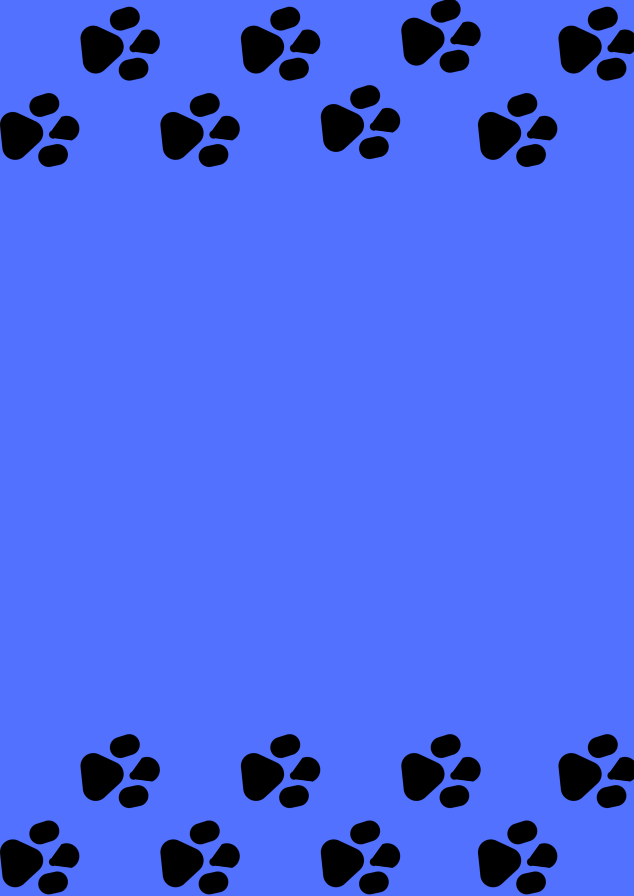
Write a WebGL 1 fragment shader that draws this pattern.

```glsl
precision highp float;

uniform vec2 u_resolution;

// Lengths are in sheet units: the canvas is SHEET_HEIGHT tall, y points up.
const float SHEET_HEIGHT = 768.0;
const vec3 BACKGROUND = vec3(0.322, 0.443, 1.0);
const vec3 PAW_COLOR = vec3(0.0);

const vec2 FIRST_PAW = vec2(18.0, 28.5);  // pad centre of the lowest left paw
const float COLUMN_STEP = 137.5;
const vec2 ROW_SHIFT = vec2(69.0, 74.0);  // upper row of a band against the lower
const float BAND_STEP = 623.5;            // lower band to upper band
const float LAST_COLUMN_PULL = 2.8;
const float THIRD_COLUMN_LIFT = 6.8;      // upper band only

// Paw parts, relative to the pad centre
const vec2 PAD_TOP = vec2(-7.0, 9.0);
const vec2 PAD_BOTTOM = vec2(-5.0, -10.0);
const vec2 PAD_RIGHT = vec2(8.0, 2.0);
const float PAD_ROUNDING = 11.0;
const vec2 UPPER_TOE = vec2(20.0, 26.0);
const vec2 UPPER_TOE_AXIS = vec2(3.8, 1.2);
const vec2 LOWER_TOE = vec2(27.5, -17.3);
const vec2 LOWER_TOE_AXIS = vec2(3.7, 0.8);
const float TOE_RADIUS = 9.0;
const vec2 MIDDLE_TOE = vec2(39.0, 5.7);
const vec2 MIDDLE_TOE_TIP = vec2(27.5, 0.7);
const float MIDDLE_TOE_RADIUS = 11.0;
const float MIDDLE_TIP_RADIUS = 3.5;

// Capsule whose radius runs from ra at a to rb at b
float taperedCapsule(vec2 p, vec2 a, vec2 b, float ra, float rb) {
  vec2 axis = b - a;
  float t = clamp(dot(p - a, axis) / dot(axis, axis), 0.0, 1.0);
  return length(p - a - axis * t) - mix(ra, rb, t);
}

float toe(vec2 p, vec2 center, vec2 axis) {
  return taperedCapsule(p, center - axis, center + axis, TOE_RADIUS, TOE_RADIUS);
}

// Squared distance to an edge, and the signed side of that edge
vec2 edgeDistance(vec2 p, vec2 a, vec2 b) {
  vec2 e = b - a;
  vec2 v = p - a;
  vec2 q = v - e * clamp(dot(v, e) / dot(e, e), 0.0, 1.0);
  return vec2(dot(q, q), e.x * v.y - e.y * v.x);
}

float roundedTriangle(vec2 p, vec2 a, vec2 b, vec2 c, float rounding) {
  vec2 d = min(edgeDistance(p, a, b), edgeDistance(p, b, c));
  d = min(d, edgeDistance(p, c, a));
  return -sqrt(d.x) * sign(d.y) - rounding;
}

float paw(vec2 p) {
  float d = roundedTriangle(p, PAD_TOP, PAD_BOTTOM, PAD_RIGHT, PAD_ROUNDING);
  d = min(d, toe(p, UPPER_TOE, UPPER_TOE_AXIS));
  d = min(d, toe(p, LOWER_TOE, LOWER_TOE_AXIS));
  return min(d, taperedCapsule(p, MIDDLE_TOE, MIDDLE_TOE_TIP,
                               MIDDLE_TOE_RADIUS, MIDDLE_TIP_RADIUS));
}

void main() {
  float pixel = SHEET_HEIGHT / u_resolution.y;
  vec2 p = gl_FragCoord.xy * pixel;

  // Two bands, each with two staggered rows of four paws
  float d = SHEET_HEIGHT;
  for (int band = 0; band < 2; band++) {
    for (int row = 0; row < 2; row++) {
      for (int column = 0; column < 4; column++) {
        vec2 center = FIRST_PAW + ROW_SHIFT * float(row);
        center += vec2(COLUMN_STEP * float(column), BAND_STEP * float(band));
        if (column == 3) center.x -= LAST_COLUMN_PULL;
        if (column == 2 && band == 1) center.y += THIRD_COLUMN_LIFT;
        d = min(d, paw(p - center));
      }
    }
  }

  float coverage = 1.0 - smoothstep(-0.7 * pixel, 0.7 * pixel, d);
  gl_FragColor = vec4(mix(BACKGROUND, PAW_COLOR, coverage), 1.0);
}
```
